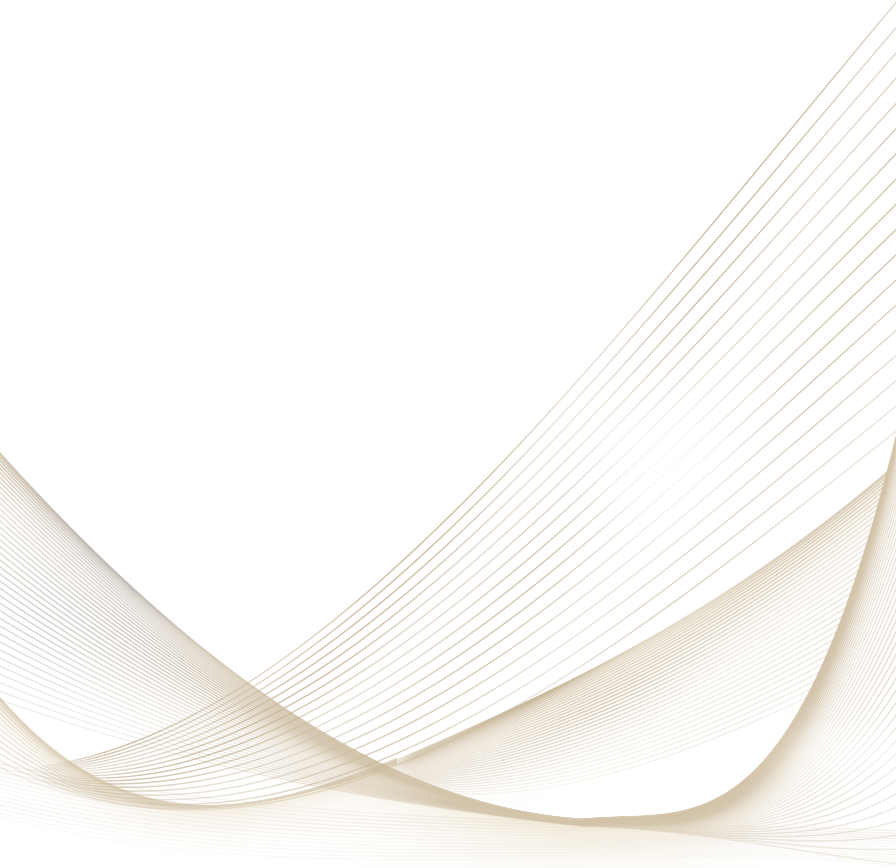
Give the GLSL for this background, as a Shadertoy shader.

```glsl
// Pale gold threads sweep over white in several fans, like folded sheer cloth.
// Each fan blends between two cubic edge curves; its threads are drawn in a
// loop, and soft veils of colour follow the folds.

const vec3 PAPER = vec3(1.0);
const vec3 GOLD = vec3(0.75, 0.675, 0.55);
const vec3 SLATE = vec3(0.55, 0.53, 0.55);
const vec3 CREAM = vec3(0.91, 0.86, 0.75);
const float THREAD_WIDTH = 0.0014;
const float MAX_INK = 0.8;
const float FOLD_X = 0.651;               // where the two halves of the swoosh meet

// Upper and lower edge of each fan: heights at four even steps of its span
const vec4 SAIL_TOP  = vec4(0.113, 0.254, 0.587, 0.997);
const vec4 SAIL_LOW  = vec4(0.120, 0.082, 0.245, 0.503);
const vec4 WING_TOP  = vec4(0.113, 0.203, 0.315, 0.465);
const vec4 WING_LOW  = vec4(0.097, 0.093, 0.153, 0.247);
const vec4 FALL_TOP  = vec4(0.478, 0.261, 0.116, 0.056);
const vec4 FALL_LOW  = vec4(0.194, 0.126, 0.079, 0.048);
const vec4 RISE_TOP  = vec4(0.056, 0.067, 0.167, 0.496);
const vec4 RISE_LOW  = vec4(0.048, 0.039, 0.022, 0.005);
const vec4 CURL_TOP  = vec4(0.196, 0.086, 0.078, 0.126);
const vec4 CURL_LOW  = vec4(0.116, 0.071, 0.077, 0.120);
const vec4 SHADE_TOP = vec4(0.120, 0.070, 0.052, 0.043);
const vec4 SHADE_LOW = vec4(0.059, 0.012, 0.012, 0.003);

// Cubic through four heights at u = 0, 1, 2, 3
float curve(vec4 h, float u) {
    float d1 = h.y - h.x;
    float d2 = h.z - 2.0 * h.y + h.x;
    float d3 = h.w - 3.0 * h.z + 3.0 * h.y - h.x;
    return h.x + u * (d1 + (u - 1.0) * (d2 / 2.0 + (u - 2.0) * d3 / 6.0));
}

float along(float x, vec2 span) {
    return 3.0 * (x - span.x) / (span.y - span.x);
}

float inSpan(float x, vec2 span) {
    return step(span.x, x) * step(x, span.y);
}

// Ink of all threads in a fan; bias above 1 crowds them to the upper edge,
// thin is the strength that remains at the lower edge
float fan(vec2 p, vec2 span, vec4 top, vec4 low, int count, float bias, float thin) {
    if (inSpan(p.x, span) < 0.5) return 0.0;
    float px = 1.0 / iResolution.y;
    float u = along(p.x, span);
    float du = 0.01;
    float dx = du * (span.y - span.x) / 3.0 * iResolution.x / iResolution.y;
    float reach = max(THREAD_WIDTH, px);
    float clear = 1.0;
    for (int i = 0; i < count; i++) {
        float t = float(i) / float(count - 1);
        vec4 h = mix(top, low, pow(t, bias));
        float y = curve(h, u);
        float slope = (curve(h, u + du) - y) / dx;
        float d = abs(p.y - y) * inversesqrt(1.0 + slope * slope);
        float cover = min(1.0, THREAD_WIDTH / px) * (1.0 - smoothstep(0.0, reach * 1.1, d));
        float sheen = 0.78 + 0.22 * sin(13.0 * p.x + 9.0 * t + 4.0 * p.y);
        clear *= 1.0 - cover * sheen * mix(1.0, thin, t);
    }
    return min(1.0 - clear, MAX_INK);
}

// Soft tint that starts at an edge curve and fades downwards
float veil(vec2 p, vec2 span, vec4 top, float depth) {
    float d = curve(top, along(p.x, span)) - p.y;
    float edge = smoothstep(-0.002, 0.002, d);
    return inSpan(p.x, span) * edge * exp(-max(d, 0.0) / depth);
}

float spot(vec2 p, vec2 centre, vec2 size) {
    vec2 q = (p - centre) / size;
    return exp(-dot(q, q));
}

void mainImage(out vec4 fragColor, in vec2 fragCoord) {
    vec2 p = fragCoord / iResolution.xy;
    float px = 1.0 / iResolution.y;
    vec2 full = vec2(0.0, 1.0);
    vec2 wing = vec2(0.417, 1.0);
    vec2 fall = vec2(0.0, FOLD_X);
    vec2 rise = vec2(FOLD_X, 1.0);
    vec2 curl = vec2(0.0, 0.443);
    float swoosh = p.x < FOLD_X ? curve(FALL_TOP, along(p.x, fall))
                                : curve(RISE_TOP, along(p.x, rise));
    float above = smoothstep(-px, px, p.y - swoosh);
    vec3 col = PAPER;

    // Faint threads along the floor
    float shade = fan(p, full, SHADE_TOP, SHADE_LOW, 14, 1.0, 0.4);
    col = mix(col, GOLD, shade * 0.2);

    // Wide open sail, bleached by a glow at its middle
    float sail = fan(p, full, SAIL_TOP, SAIL_LOW, 18, 1.0, 0.65);
    sail *= smoothstep(0.02, 0.14, p.x) * (1.0 - 0.85 * spot(p, vec2(0.73, 0.475), vec2(0.11, 0.1)));
    col = mix(col, GOLD, sail * 0.9);

    // Wing tucked behind the swoosh
    float wingFade = above * smoothstep(0.417, 0.47, p.x);
    col = mix(col, CREAM, wingFade * veil(p, wing, WING_TOP, 0.035) * 0.4);
    float wingInk = fan(p, wing, WING_TOP, WING_LOW, 34, 1.3, 0.3);
    wingInk *= 0.65 + 0.4 * spot(p, vec2(0.6, 0.2), vec2(0.14, 0.05));
    col = mix(col, GOLD, wingInk * wingFade);

    // Small curl at the lower left
    col = mix(col, CREAM, veil(p, curl, CURL_TOP, 0.016) * 0.6);
    col = mix(col, GOLD, fan(p, curl, CURL_TOP, CURL_LOW, 14, 1.3, 0.5) * 0.55);

    // Falling half of the swoosh, cooler along its upper left
    col = mix(col, CREAM, veil(p, fall, FALL_TOP, 0.035) * mix(0.3, 0.7, smoothstep(0.2, 0.5, p.x)));
    vec3 fallTint = mix(GOLD, SLATE, 0.8 * spot(p, vec2(0.1, 0.33), vec2(0.14, 0.13)));
    col = mix(col, fallTint, fan(p, fall, FALL_TOP, FALL_LOW, 40, 1.35, 0.4) * 0.75);

    // Rising half, opening into threads at the right
    col = mix(col, CREAM, veil(p, rise, RISE_TOP, 0.03) * 0.8);
    float riseInk = fan(p, rise, RISE_TOP, RISE_LOW, 44, 1.45, 0.35);
    riseInk *= 1.0 - 0.5 * spot(p, vec2(0.96, 0.13), vec2(0.1, 0.04));
    col = mix(col, GOLD, riseInk * 0.75);

    fragColor = vec4(col, 1.0);
}
```
